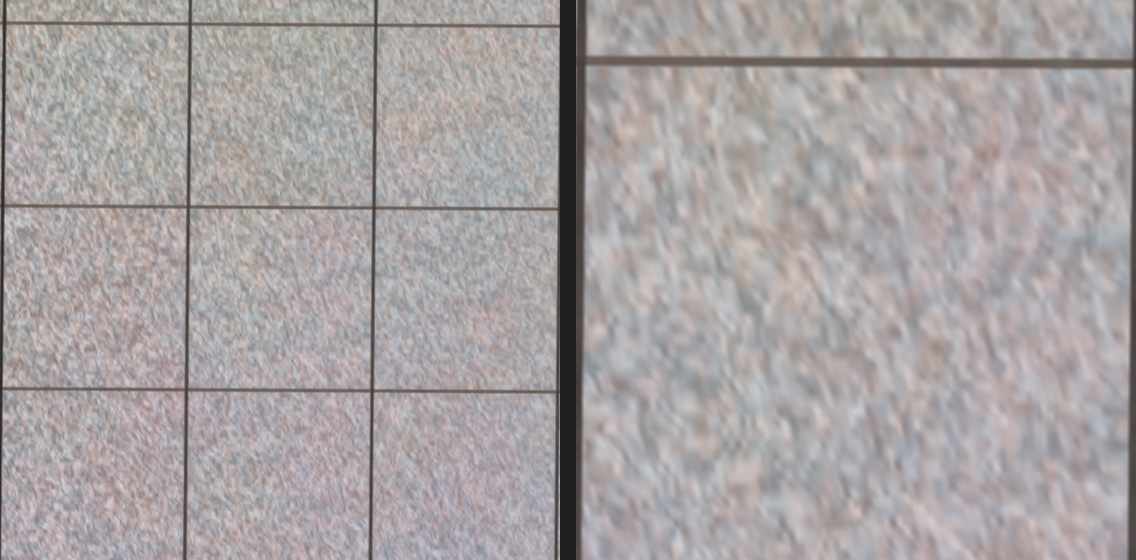
Left, the full canvas; right, a detail of the centre.
A Shadertoy shader for this texture:

```glsl
float hash(vec2 p) {
    return fract(sin(dot(p, vec2(127.1, 311.7))) * 43758.5);
}

float noise(vec2 p) {
    vec2 i = floor(p), f = fract(p);
    f = f * f * (3.0 - 2.0 * f);
    return mix(mix(hash(i), hash(i + vec2(1, 0)), f.x),
               mix(hash(i + vec2(0, 1)), hash(i + vec2(1, 1)), f.x), f.y);
}

// Three octaves, centred on zero
float cloud(vec2 p) {
    float sum = 0.0, gain = 0.55;
    for (int i = 0; i < 3; i++) {
        sum += gain * (noise(p) - 0.5);
        p = p * 2.1 + 17.3;
        gain *= 0.5;
    }
    return sum;
}

// Short upright flecks whose lean drifts over the floor
float grain(vec2 uv) {
    vec2 p = uv + 0.012 * vec2(cloud(uv * 24.0), cloud(uv * 24.0 + 40.0));
    p.x += 0.25 * p.y;
    float coarse = noise(p * vec2(150, 85)) - 0.5;
    float fine = noise(p * vec2(250, 150) + 31.7) - 0.5;
    return 0.6 * coarse + 0.55 * fine;
}

// Soft line of the given half width
float line(float dist, float halfWidth) {
    float soft = 0.0014 + 0.5 / iResolution.y;
    return 1.0 - smoothstep(halfWidth - soft, halfWidth + soft, dist);
}

void mainImage(out vec4 fragColor, in vec2 fragCoord) {
    vec2 uv = fragCoord / iResolution.xy;

    // Slightly skewed grid of square tiles
    vec2 size = vec2(0.3315, 0.3265);
    vec2 grid = vec2(uv.x - 0.010 * uv.y + 0.0015, uv.y + 0.006 * uv.x + 0.0205) / size;
    vec2 tile = floor(grid);
    vec2 dist = abs(grid - round(grid)) * size;

    // Stone: beige at the top, mauve below, cooler to the right
    vec3 color = vec3(0.682, 0.658, 0.662);
    color += (uv.y - 0.5) * vec3(-0.012, 0.014, -0.026);
    color += (uv.x - 0.5) * vec3(-0.012, 0.004, 0.018);
    color += 0.014 * (hash(tile + 3.0) - 0.5);

    // Blotches of tint, then speckle that is stronger on the left
    color += 0.05 * cloud(uv * 7.0) * vec3(1.0, -0.5, -0.3);
    color += 0.05 * cloud(uv * 9.0 + 60.0) * vec3(-0.5, 0.1, 1.0);
    color += 0.03 * cloud(uv * 12.0 + 25.0);
    color += mix(0.31, 0.20, uv.x) * grain(uv);
    color += 0.06 * (noise(uv * vec2(120, 80) + 90.0) - 0.5) * vec3(1.0, -0.2, -0.8);

    // Grimy edges beside the joints
    color *= 1.0 - 0.07 * exp(-min(dist.x, dist.y) / 0.005);

    // Joints: brown across, darker down, worn unevenly
    float wear = cloud(uv * 45.0);
    vec3 acrossColor = vec3(0.40, 0.355, 0.33) + 0.10 * wear;
    vec3 downColor = vec3(0.275, 0.25, 0.24) + 0.09 * wear;
    downColor *= 1.0 - 0.4 * (1.0 - smoothstep(0.0, 0.03, uv.x));
    color = mix(color, acrossColor, 0.93 * line(dist.y, 0.0029 + 0.0008 * wear));
    color = mix(color, downColor, 0.95 * line(dist.x, 0.0030 + 0.0008 * wear));

    fragColor = vec4(clamp(color, 0.0, 1.0), 1.0);
}
```
